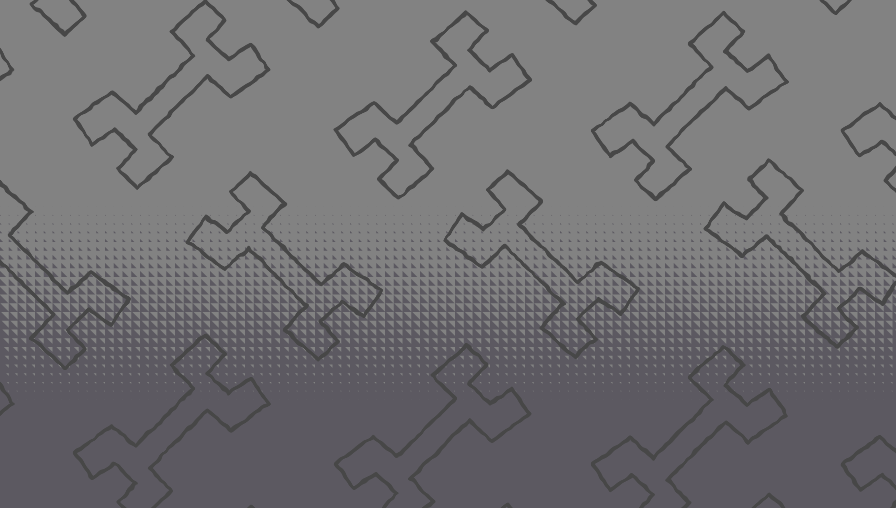
This pattern is drawn by a WebGL 2 fragment shader. Its source:

```glsl
#version 300 es
precision highp float;

uniform vec2 u_resolution;
out vec4 fragColor;

// Half of the bone outline; the other half is its point reflection
const vec2 HALF_BONE[10] = vec2[10](
    vec2(29.0, -80.0), vec2(46.0, -64.0), vec2(31.0, -47.0), vec2(49.0, -30.0),
    vec2(68.0, -43.0), vec2(83.0, -21.0), vec2(51.0, 2.0), vec2(31.0, -15.5),
    vec2(-19.0, 34.0), vec2(0.0, 54.0));

// Uneven placement of the bones along each kind of row
const vec2 RISING_DRIFT[5] = vec2[5](
    vec2(2, 0), vec2(0, 0), vec2(3, 9), vec2(2, 10), vec2(-5, 10));
const vec2 FALLING_DRIFT[5] = vec2[5](
    vec2(4, 7), vec2(0, 0), vec2(-1, -2), vec2(2, -11), vec2(0, -11));

float hash(vec2 p) {
    return fract(sin(dot(p, vec2(127.1, 311.7))) * 43758.5453);
}

float noise(vec2 p) {
    vec2 i = floor(p), f = fract(p);
    f = f * f * (3.0 - 2.0 * f);
    return mix(mix(hash(i), hash(i + vec2(1, 0)), f.x),
               mix(hash(i + vec2(0, 1)), hash(i + vec2(1, 1)), f.x), f.y);
}

float segmentDistance(vec2 p, vec2 a, vec2 b) {
    vec2 ab = b - a;
    return length(p - a - ab * clamp(dot(p - a, ab) / dot(ab, ab), 0.0, 1.0));
}

float boneOutline(vec2 p) {
    if (dot(p, p) > 9000.0) return 1e3;
    float d = 1e3;
    for (int i = 0; i < 10; i++) {
        vec2 a = HALF_BONE[i];
        vec2 b = i < 9 ? HALF_BONE[i + 1] : -HALF_BONE[0];
        d = min(d, min(segmentDistance(p, a, b), segmentDistance(-p, a, b)));
    }
    return d;
}

// Rows of bones leaning alternately right and left
float boneField(vec2 p) {
    float d = 1e3;
    for (int row = -1; row <= 1; row++) {
        for (int col = 0; col < 5; col++) {
            vec2 q = p - vec2(221.0 * float(col - 1), 286.0 * float(row));
            vec2 rising = q - vec2(147.0, 81.0) - RISING_DRIFT[col];
            vec2 falling = q - vec2(244.0, 228.5) - FALLING_DRIFT[col];
            d = min(d, boneOutline(rising));
            d = min(d, boneOutline(falling * vec2(-1, 1)));
        }
    }
    return d;
}

// Triangles that grow row by row until they fill their cells
float halftone(vec2 p) {
    vec2 cell = (p - vec2(0.0, 170.0)) / 7.5;
    float fill = clamp((floor(cell.y) + 0.5) / 24.0, 0.0, 1.0);
    vec2 f = fract(cell);
    return step(f.x + 1.0 - f.y, 2.0 * fill);
}

void main() {
    // The canvas is 768 units wide, with y running down from the top
    float pixel = 768.0 / u_resolution.x;
    vec2 p = vec2(gl_FragCoord.x, u_resolution.y - gl_FragCoord.y) * pixel;

    // Supersampled halftone fade
    float shade = 0.0;
    for (int i = 0; i < 16; i++) {
        vec2 offset = (vec2(i % 4, i / 4) + 0.5) / 4.0 - 0.5;
        shade += halftone(p + offset * pixel) / 16.0;
    }
    vec3 color = mix(vec3(0.51), vec3(0.36, 0.35, 0.38), shade);

    // Slightly rough ink outlines
    vec2 wobble = vec2(noise(p / 5.0), noise(p / 5.0 + 40.0)) - 0.5;
    float d = boneField(p + 1.8 * wobble) - 1.6;
    float ink = 1.0 - smoothstep(-0.5 * pixel, 0.5 * pixel, d);
    color = mix(color, vec3(0.28), ink);

    fragColor = vec4(color, 1.0);
}
```
